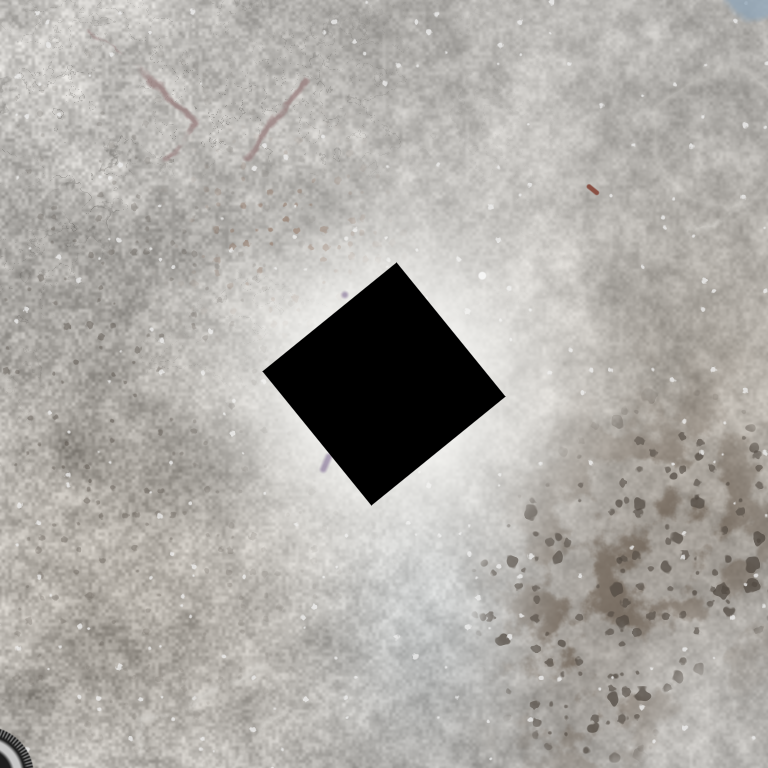
A Shadertoy shader for this texture:

```glsl
const vec3 CONCRETE = vec3(0.70, 0.692, 0.678);
const vec3 STAIN = vec3(0.43, 0.38, 0.33);
const vec3 SPOT = vec3(0.31, 0.28, 0.25);
const vec3 RUST = vec3(0.49, 0.36, 0.28);
const vec3 PINK = vec3(0.57, 0.46, 0.46);
const vec3 CHALK = vec3(0.84, 0.83, 0.81);
const vec2 CENTER = vec2(0.5);
const float HALF_SIDE = 0.1125;
const float TILT = 0.682;
const float GLOW_RADIUS = 0.18;
const vec2 RING_CENTER = vec2(-0.020, -0.010);
const float RING_RADIUS = 0.064;

// Broad tonal patches: position, radius, brightness offset
const vec4 PATCHES[12] = vec4[12](
    vec4(0.12, 0.93, 0.20, 0.06), vec4(0.04, 0.63, 0.13, -0.06),
    vec4(0.15, 0.30, 0.20, -0.04), vec4(0.27, 0.37, 0.075, -0.07),
    vec4(0.60, 0.70, 0.18, 0.06), vec4(0.52, 0.24, 0.16, 0.05),
    vec4(0.90, 0.58, 0.16, -0.02), vec4(0.42, 0.16, 0.04, -0.14),
    vec4(0.26, 0.20, 0.025, -0.09), vec4(0.04, 0.11, 0.03, -0.13),
    vec4(0.09, 0.41, 0.03, -0.10), vec4(0.48, 0.91, 0.12, -0.05));

// Chalky tide marks: three polylines of four points
const vec2 TIDES[12] = vec2[12](
    vec2(0.176, -0.01), vec2(0.185, 0.060), vec2(0.250, 0.083), vec2(0.345, 0.137),
    vec2(0.305, -0.01), vec2(0.320, 0.035), vec2(0.345, 0.055), vec2(0.385, 0.075),
    vec2(1.010, 0.765), vec2(0.960, 0.735), vec2(0.935, 0.710), vec2(0.900, 0.700));

float hash(vec2 p) {
    vec3 q = fract(p.xyx * 0.1031);
    q += dot(q, q.yzx + 33.33);
    return fract((q.x + q.y) * q.z);
}

float noise(vec2 p) {
    vec2 i = floor(p), f = fract(p);
    f = f * f * (3.0 - 2.0 * f);
    return mix(mix(hash(i), hash(i + vec2(1, 0)), f.x),
               mix(hash(i + vec2(0, 1)), hash(i + 1.0), f.x), f.y);
}

float fbm(vec2 p) {
    float sum = 0.0, amp = 0.5;
    for (int i = 0; i < 5; i++) {
        sum += amp * noise(p);
        p = mat2(1.6, 1.2, -1.2, 1.6) * p + 7.3;
        amp *= 0.5;
    }
    return sum;
}

float blob(vec2 p, vec2 c, vec2 r) {
    vec2 d = (p - c) / r;
    return exp(-dot(d, d));
}

float segment(vec2 p, vec2 a, vec2 b) {
    vec2 d = b - a;
    return length(p - a - d * clamp(dot(p - a, d) / dot(d, d), 0.0, 1.0));
}

float fill(float d, float soft) { return 1.0 - smoothstep(-soft, soft, d); }

// One irregular spot per grid cell, kept where its hash is below density
float spots(vec2 p, float cells, float density, float size, float px) {
    vec2 q = p * cells + 19.0, id = floor(q);
    vec2 c = 0.3 + 0.4 * vec2(hash(id + 3.1), hash(id + 8.7));
    float r = size * (0.35 + 0.65 * hash(id + 5.3));
    float d = length(fract(q) - c) - r * (0.6 + 0.8 * noise(q * 5.0));
    return fill(d, px * cells) * step(hash(id), density);
}

void mainImage(out vec4 fragColor, in vec2 fragCoord) {
    vec2 p = fragCoord / iResolution.xy;
    float px = 1.0 / iResolution.y;
    vec2 wobble = vec2(fbm(p * 28.0), fbm(p * 28.0 + 40.0)) - 0.48;
    vec2 w = p + 0.025 * wobble;
    float cloud = fbm(p * 7.0), mottle = fbm(p * 34.0 + 5.0);

    // Concrete tone, tint and grain
    float tone = 0.22 * (cloud - 0.48) + 0.20 * (mottle - 0.48);
    for (int i = 0; i < 12; i++)
        tone += PATCHES[i].w * blob(w, PATCHES[i].xy, PATCHES[i].zz);
    float roughness = mix(0.07, 0.15, smoothstep(0.75, 0.1, p.x));
    tone += roughness * (noise(p * 230.0) - 0.5) + 0.07 * (noise(p * 110.0) - 0.5);
    vec3 col = CONCRETE + tone;
    float warm = blob(p, vec2(0.15, 0.25), vec2(0.3)) + blob(p, vec2(0.95, 0.5), vec2(0.25));
    col += vec3(0.012, 0.0, -0.016) * warm;
    col += vec3(-0.018, 0.0, 0.016) * blob(p, vec2(0.55, 0.2), vec2(0.12, 0.18));

    // Hairline cracks
    float ridge = abs(noise(w * 17.0 + 4.0 * wobble) - 0.5);
    float crackArea = blob(p, vec2(0.2, 0.78), vec2(0.32, 0.25)) * smoothstep(0.4, 0.6, cloud);
    col -= 0.16 * crackArea * fill(ridge - 0.012, 0.015);

    // Brown stains at lower right
    float area = blob(p, vec2(0.89, 0.31), vec2(0.14, 0.15)) + blob(p, vec2(0.76, 0.15), vec2(0.09, 0.14));
    area = min(area, 1.0);
    col = mix(col, STAIN, 0.22 * area);
    col = mix(col, STAIN, 0.75 * area * smoothstep(0.46, 0.64, fbm(p * 24.0 + 11.0)));
    float spotArea = smoothstep(0.12, 0.5, area + 0.7 * blob(p, vec2(0.72, 0.24), vec2(0.09)));
    col = mix(col, SPOT, 0.72 * spotArea * spots(p, 28.0, 0.38, 0.28, px));
    col = mix(col, SPOT, 0.6 * spotArea * spots(p + 0.37, 52.0, 0.3, 0.3, px));

    // Scattered pits, rust flecks and white chips
    float pits = blob(p, vec2(0.12, 0.48), vec2(0.28, 0.35));
    col = mix(col, SPOT, 0.45 * pits * spots(p, 65.0, 0.2, 0.3, px));
    col = mix(col, RUST, 0.65 * blob(p, vec2(0.37, 0.69), vec2(0.10, 0.09)) * spots(p, 58.0, 0.4, 0.3, px));
    col = mix(col, vec3(0.93), 0.8 * spots(p + 0.13, 75.0, 0.045, 0.28, px));
    col = mix(col, vec3(0.96), fill(length(p - vec2(0.628, 0.641)) - 0.005, px));

    // Faded pink strokes and a small red leaf
    float stroke = min(segment(w, vec2(0.18, 0.91), vec2(0.254, 0.837)), segment(w, vec2(0.254, 0.837), vec2(0.21, 0.79)));
    stroke = min(stroke, segment(w, vec2(0.40, 0.89), vec2(0.316, 0.796)));
    stroke = min(stroke, segment(w, vec2(0.117, 0.954), vec2(0.18, 0.91)) + 0.003);
    col = mix(col, PINK, 0.7 * fill(stroke - 0.004, 0.003) * smoothstep(0.25, 0.55, mottle));
    float leaf = segment(p, vec2(0.767, 0.757), vec2(0.777, 0.749)) - 0.003;
    col = mix(col, vec3(0.53, 0.30, 0.25), fill(leaf, px));

    // Chalk tide marks, pale basin and blue corner
    float tide = 1.0;
    for (int i = 0; i < 12; i++)
        if (i % 4 < 3) tide = min(tide, segment(w, TIDES[i], TIDES[i + 1]));
    float basin = abs(length((w - vec2(0.94, 0.82)) / vec2(0.085, 0.09)) - 1.0) * 0.085;
    col = mix(col, CHALK, 0.75 * fill(tide - 0.003, 0.005) * smoothstep(0.3, 0.55, mottle));
    col = mix(col, CHALK, 0.4 * fill(basin - 0.003, 0.007));
    col = mix(col, vec3(0.57, 0.65, 0.72), 0.8 * fill(length((w - vec2(0.99, 1.01)) / vec2(0.045, 0.035)) - 1.0, 0.2));

    // Knurled metal ring in the corner
    vec2 rp = p - RING_CENTER;
    float r = length(rp) / RING_RADIUS;
    float knurl = 0.5 + 0.5 * sin(atan(rp.y, rp.x) * 90.0);
    vec3 metal = mix(vec3(0.12), vec3(0.45), knurl * smoothstep(0.82, 0.9, r));
    metal = mix(metal, vec3(0.78), fill(abs(r - 0.68) - 0.10, 0.05));
    col = mix(col, metal, fill(r - 1.0, px / RING_RADIUS));

    // White halo with small violet glints, then the tilted black square
    vec2 q = p - CENTER;
    float halo = min(0.9, 1.25 * exp(-dot(q, q) / (GLOW_RADIUS * GLOW_RADIUS)));
    col = mix(col, vec3(0.965, 0.965, 0.955), halo);
    float glint = min(length(p - vec2(0.449, 0.616)), segment(p, vec2(0.421, 0.389), vec2(0.428, 0.405)));
    col = mix(col, vec3(0.53, 0.46, 0.60), 0.65 * fill(glint - 0.004, 0.003));
    float cs = cos(TILT), sn = sin(TILT);
    vec2 b = abs(mat2(cs, -sn, sn, cs) * q) - HALF_SIDE;
    col *= 1.0 - fill(max(b.x, b.y), 0.7 * px);
    fragColor = vec4(clamp(col, 0.0, 1.0), 1.0);
}
```
